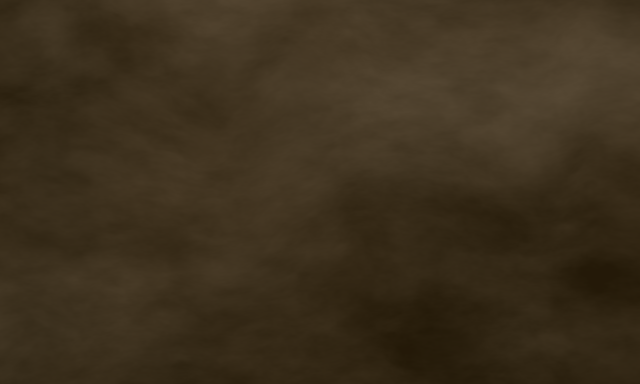
Reproduce this texture procedurally as a Shadertoy shader.

```glsl
const vec3 DARK_UMBER = vec3(0.140, 0.100, 0.032);
const vec3 PALE_OCHRE = vec3(0.338, 0.282, 0.203);
const vec3 WARM_SHIFT = vec3(0.010, -0.002, -0.010);

float hash(vec2 cell) {
    return fract(sin(dot(cell, vec2(127.1, 311.7))) * 43758.5453);
}

float valueNoise(vec2 p) {
    vec2 cell = floor(p);
    vec2 f = fract(p);
    vec2 w = f * f * f * (f * (f * 6.0 - 15.0) + 10.0);
    float low = mix(hash(cell), hash(cell + vec2(1.0, 0.0)), w.x);
    float high = mix(hash(cell + vec2(0.0, 1.0)), hash(cell + vec2(1.0, 1.0)), w.x);
    return mix(low, high, w.y);
}

// Layered noise, centred on zero; growth per axis flattens the finer layers
float cloud(vec2 p, vec2 growth, float gain, int layers) {
    float sum = 0.0;
    float weight = 0.5;
    for (int i = 0; i < layers; i++) {
        sum += weight * (valueNoise(p) - 0.5);
        p = p * growth + vec2(17.3, 9.1);
        p += 0.05 * vec2(p.y, -p.x);
        weight *= gain;
    }
    return sum;
}

// Soft round patch of light or shade
float softPatch(vec2 p, vec2 centre, float radius) {
    vec2 d = (p - centre) / radius;
    return exp(-dot(d, d));
}

void mainImage(out vec4 fragColor, in vec2 fragCoord) {
    vec2 uv = fragCoord / iResolution.xy;
    vec2 p = fragCoord / iResolution.y;
    float aspect = iResolution.x / iResolution.y;

    // Bend the cloud shapes so their edges wander
    vec2 warp = vec2(cloud(p * 2.0 + 31.0, vec2(2.0), 0.5, 4),
                     cloud(p * 2.0 + 57.0, vec2(2.0), 0.5, 4));
    vec2 q = p + 0.20 * warp;

    // Broad light from above, shade in the lower right and upper left
    float tone = 0.37 + 0.20 * (uv.y - 0.5);
    tone += 0.20 * softPatch(q, vec2(0.50 * aspect, 0.95), 0.38);
    tone += 0.14 * softPatch(q, vec2(0.92 * aspect, 0.80), 0.35);
    tone += 0.14 * softPatch(q, vec2(0.04 * aspect, 0.42), 0.28);
    tone += 0.12 * softPatch(q, vec2(0.48 * aspect, 0.15), 0.24);
    tone -= 0.24 * softPatch(q, vec2(0.94 * aspect, 0.12), 0.45);
    tone -= 0.16 * softPatch(q, vec2(0.04 * aspect, 0.75), 0.28);

    // Smoky mottling
    tone += 1.15 * cloud(q * vec2(2.1, 2.9) + 4.7, vec2(1.95, 2.1), 0.54, 7);

    // Fine horizontal wisps and grain
    vec2 wispScale = vec2(14.0, 24.0);
    tone += 0.17 * cloud((p + 0.1 * warp) * wispScale + 41.3, vec2(2.0, 2.05), 0.66, 4);

    // Slow drift between olive and warm brown
    float warmth = 1.2 * cloud(p * 2.3 + 83.0, vec2(2.0), 0.5, 3);
    vec3 color = mix(DARK_UMBER, PALE_OCHRE, clamp(tone, 0.0, 1.0));
    color += WARM_SHIFT * warmth;

    fragColor = vec4(color, 1.0);
}
```
